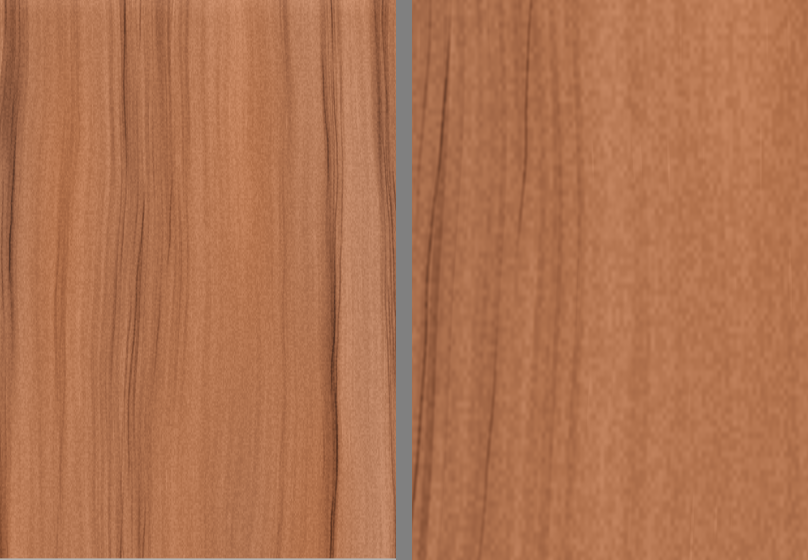
Left: the whole. Right: its middle third, enlarged.
A Shadertoy shader for this texture:

```glsl
// Reddish-brown wood veneer with vertical grain, dark heart bands and thin cracks.

// Palette, dark to light
const vec3 CRACK_BROWN = vec3(0.36, 0.21, 0.14);
const vec3 DARK_BROWN  = vec3(0.53, 0.32, 0.21);
const vec3 MID_BROWN   = vec3(0.62, 0.39, 0.265);
const vec3 WARM_TAN    = vec3(0.69, 0.45, 0.31);
const vec3 PALE_TAN    = vec3(0.77, 0.53, 0.39);
const vec3 EDGE_GREY   = vec3(0.70, 0.69, 0.68);
const vec3 HUE_DRIFT   = vec3(-0.02, 0.018, 0.045);

// Tuning, lengths in canvas heights
const float BASE_TONE    = 0.91;
const float BROAD_AMOUNT = 0.30;
const float GRAIN_AMOUNT = 0.42;
const float BAND_AMOUNT  = 0.28;
const float LINE_AMOUNT  = 0.34;
const float CRACK_AMOUNT = 0.40;
const float PORE_AMOUNT  = 0.22;
const float CRACK_WIDTH  = 0.0012;
const float EDGE_HEIGHT  = 0.003;
const int   CRACKS_PER_BAND = 6;

// Dark bands: centre, half width, strength, lean
const int BAND_COUNT = 6;
const vec4 BANDS[BAND_COUNT] = vec4[](
    vec4(0.008, 0.032, 0.95, 0.010),
    vec4(0.115, 0.014, 0.30, 0.025),
    vec4(0.248, 0.082, 0.90, 0.030),
    vec4(0.505, 0.010, 0.35, 0.012),
    vec4(0.588, 0.022, 0.95, 0.022),
    vec4(0.697, 0.022, 0.90, -0.012));

float hash(vec2 p) {
    vec3 q = fract(vec3(p.xyx) * 0.1031);
    q += dot(q, q.yzx + 33.33);
    return fract((q.x + q.y) * q.z);
}

float noise(vec2 p) {
    vec2 cell = floor(p), f = fract(p);
    f = f * f * (3.0 - 2.0 * f);
    float low  = mix(hash(cell), hash(cell + vec2(1, 0)), f.x);
    float high = mix(hash(cell + vec2(0, 1)), hash(cell + vec2(1, 1)), f.x);
    return mix(low, high, f.y);
}

// Centred fibre noise, each octave finer across than along the grain
float fibres(vec2 p) {
    float sum = 0.0, weight = 0.42;
    vec2 scale = vec2(42.0, 1.3);
    for (int i = 0; i < 4; i++) {
        sum += weight * (noise(p * scale + float(i) * 17.3) - 0.5);
        scale *= vec2(1.95, 1.7);
        weight *= 0.88;
    }
    return sum;
}

// Slow sideways sway of the grain
float sway(vec2 p) {
    return 0.007 * sin(4.1 * p.y + 6.0 * p.x)
         + 0.003 * sin(9.7 * p.y + 15.0 * p.x + 1.3)
         + 0.001 * sin(25.0 * p.y + 31.0 * p.x);
}

// Shade of the bands in x, cracks within them in y
vec2 bandsAndCracks(vec2 p, float pixel) {
    float shade = 0.0, cracks = 0.0;
    for (int b = 0; b < BAND_COUNT; b++) {
        vec4 band = BANDS[b];
        float id = float(b) * 11.0;
        float halfWidth = band.y * (0.8 + 0.35 * p.y);
        float offset = p.x - band.x - band.w * (p.y - 0.5);
        float fade = 0.7 + 0.6 * noise(vec2(id + 3.5, p.y * 3.0));
        float profile = 1.0 - smoothstep(0.3, 1.25, abs(offset) / halfWidth);
        shade = max(shade, band.z * fade * profile);

        for (int c = 0; c < CRACKS_PER_BAND; c++) {
            float seed = id + float(c) * 1.7;
            float place = (hash(vec2(seed, 4.0)) - 0.5) * 1.4 * halfWidth;
            place += 0.007 * (noise(vec2(seed, p.y * 7.0)) - 0.5);
            place += 0.002 * (noise(vec2(seed, p.y * 28.0)) - 0.5);
            float broken = smoothstep(0.45, 0.75, noise(vec2(seed * 3.0, p.y * 5.0 + 9.0)));
            float dist = abs(offset - place);
            float line = 1.0 - smoothstep(0.0, CRACK_WIDTH + pixel, dist);
            cracks = max(cracks, line * broken * band.z);
        }
    }
    return vec2(shade, cracks);
}

// Straight ramps keep every tone in between
vec3 woodColor(float tone) {
    vec3 color = mix(CRACK_BROWN, DARK_BROWN, clamp(tone / 0.33, 0.0, 1.0));
    color = mix(color, MID_BROWN, clamp((tone - 0.33) / 0.25, 0.0, 1.0));
    color = mix(color, WARM_TAN, clamp((tone - 0.58) / 0.22, 0.0, 1.0));
    return mix(color, PALE_TAN, clamp((tone - 0.80) / 0.26, 0.0, 1.2));
}

void mainImage(out vec4 fragColor, in vec2 fragCoord) {
    vec2 p = fragCoord / iResolution.y;
    float pixel = 1.0 / iResolution.y;
    vec2 grain = vec2(p.x + sway(p), p.y);

    // Broad tone, fibres and dark bands
    vec2 dark = bandsAndCracks(grain, pixel);
    float broad = noise(grain * vec2(13.0, 0.9) + 5.0) - 0.5;
    float tone = BASE_TONE + BROAD_AMOUNT * broad;
    tone += GRAIN_AMOUNT * fibres(grain) * (0.65 + 0.6 * dark.x);
    tone -= BAND_AMOUNT * dark.x;

    // Fine dark lines at two widths, densest inside the bands
    float lines = smoothstep(0.52, 0.85, noise(grain * vec2(150.0, 2.2) + 40.0));
    lines += 0.6 * smoothstep(0.5, 0.9, noise(grain * vec2(270.0, 4.0) + 23.0));
    tone -= LINE_AMOUNT * lines * (0.14 + 0.70 * dark.x);
    tone -= CRACK_AMOUNT * dark.y;

    // Sparse pale flecks and short pores
    float flecks = smoothstep(0.88, 0.98, noise(grain * vec2(230.0, 14.0) + 70.0));
    tone += 0.10 * flecks;
    tone += PORE_AMOUNT * (noise(p * vec2(430.0, 270.0)) - 0.5);

    // Hue drift, paler top and grey bottom edge
    vec3 color = woodColor(tone);
    color += HUE_DRIFT * (noise(grain * vec2(9.0, 1.5) + 90.0) - 0.5);
    color += 0.03 * smoothstep(0.97, 1.0, p.y);
    color = mix(EDGE_GREY, color, smoothstep(EDGE_HEIGHT - pixel, EDGE_HEIGHT + pixel, p.y));
    fragColor = vec4(color, 1.0);
}
```
